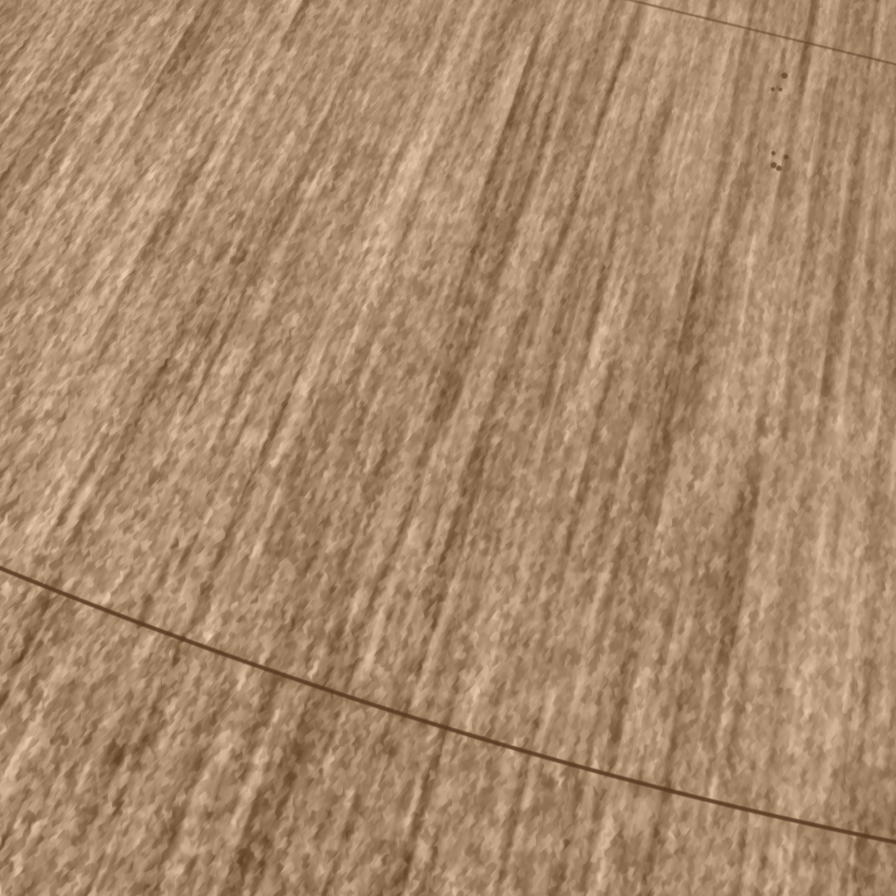
This texture is drawn by a WebGL 2 fragment shader. Its source:

```glsl
#version 300 es
precision highp float;

uniform vec2 u_resolution;
out vec4 outColor;

// Colours
const vec3 WOOD = vec3(0.662, 0.541, 0.421);
const vec3 SEAM_COLOR = vec3(0.35, 0.22, 0.13);
const vec3 PIT_COLOR = vec3(0.38, 0.26, 0.16);

// Grain: the fibres fan out from a far point; densities are across, along
const vec2 FAN_POINT = vec2(1.22, 2.72);
const float FAN_SCALE = 2.22;
const vec2 BAND_DENSITY = vec2(44.0, 2.6);
const vec2 STREAK_DENSITY = vec2(92.0, 4.6);
const vec2 FIBRE_DENSITY = vec2(165.0, 11.0);
const vec2 SPECKLE_DENSITY = vec2(225.0, 125.0);
const vec2 FLECK_DENSITY = vec2(150.0, 72.0);
const float BAND_DEPTH = 0.036;
const float STREAK_DEPTH = 0.066;
const float FIBRE_DEPTH = 0.050;
const float SPECKLE_DEPTH = 0.088;
const float FLECK_DEPTH = 0.056;

// Seams and pits
const float SEAM_HALF_WIDTH = 0.0023;
const float FAR_SEAM_HALF_WIDTH = 0.0012;
const int PIT_COUNT = 7;
const float PIT_RADIUS = 0.0034;

vec3 hash3(vec2 p) {
  vec3 q = fract(p.xyx * vec3(0.1031, 0.1030, 0.0973));
  q += dot(q, q.yzx + 33.33);
  return fract((q.xxy + q.yzz) * q.zyx);
}

// Cellular noise with softly blended cell values, from -1 to 1
float cellNoise(vec2 p) {
  vec2 cell = floor(p);
  float total = 0.0;
  float weights = 0.0;
  for (int j = -1; j <= 1; j++) {
    for (int i = -1; i <= 1; i++) {
      vec2 id = cell + vec2(i, j);
      vec3 h = hash3(id);
      vec2 d = id + h.xy - p;
      float w = exp(-5.0 * dot(d, d));
      total += w * (2.0 * h.z - 1.0);
      weights += w;
    }
  }
  return total / weights;
}

// x runs across the fibres, y along them
vec2 grainCoords(vec2 uv) {
  float depth = FAN_POINT.y - uv.y;
  return FAN_SCALE * vec2((uv.x - FAN_POINT.x) / depth, -log(depth));
}

float bump(float x, float width) {
  return exp(-x * x / (width * width));
}

// Broad light and dark areas
float patchTone(vec2 uv, vec2 grain, float seamSide) {
  float tone = 0.016 * cellNoise(grain * vec2(7.0, 4.0) + 11.0);
  tone += 0.005 * sin(grain.x * 19.0 + 1.5 * sin(grain.y * 6.0));
  tone += 0.026 * bump(length((uv - vec2(0.10, 0.66)) * vec2(1.0, 0.8)), 0.22);
  tone -= 0.036 * bump(grain.x + 0.79, 0.07) * smoothstep(0.85, 0.4, uv.y);
  tone -= 0.022 * smoothstep(0.02, -0.05, seamSide) * smoothstep(0.9, 0.3, uv.x);
  return tone + 0.004;
}

// Streaks, fibres and speckles, rougher towards the near left
float grainTone(vec2 uv, vec2 grain) {
  vec2 sway = vec2(0.0007 * sin(grain.y * 29.0 + grain.x * 23.0), 0.0);
  vec2 curl = 0.0010 * sin(grain.yx * vec2(530.0, 610.0) + 2.0 * sin(grain * 290.0));
  float rough = clamp(1.15 - 0.40 * uv.x - 0.40 * (uv.y - 0.4), 0.55, 1.3);
  float band = cellNoise((grain + sway) * BAND_DENSITY);
  float streak = cellNoise((grain + sway) * STREAK_DENSITY + 37.0);
  float fibre = cellNoise((grain + sway) * FIBRE_DENSITY + 71.0);
  float speckle = cellNoise((grain + curl) * SPECKLE_DENSITY + 113.0);
  float fleck = cellNoise((grain + curl) * FLECK_DENSITY + 197.0);
  float tone = BAND_DEPTH * band + STREAK_DEPTH * streak + FIBRE_DEPTH * fibre;
  tone -= 0.045 * smoothstep(0.3, 0.8, -streak);
  tone += 0.025 * smoothstep(0.3, 0.8, fibre);
  tone += rough * (SPECKLE_DEPTH * speckle + FLECK_DEPTH * fleck);
  return tone + 0.030 * rough * smoothstep(0.4, 0.9, fleck);
}

float lineMask(float dist, float halfWidth, float soft) {
  return 1.0 - smoothstep(halfWidth - soft, halfWidth + soft, abs(dist));
}

float pitMask(vec2 uv, float soft) {
  float mask = 0.0;
  for (int i = 0; i < PIT_COUNT; i++) {
    vec3 h = hash3(vec2(i, 5.0));
    vec2 center = vec2(0.870, i < 4 ? 0.812 : 0.918);
    float dist = length(uv - center - (h.xy - 0.5) * vec2(0.018, 0.038));
    float radius = PIT_RADIUS * mix(0.6, 1.1, h.z);
    mask = max(mask, 1.0 - smoothstep(radius - soft, radius + soft, dist));
  }
  return mask;
}

void main() {
  vec2 uv = gl_FragCoord.xy / u_resolution.y;
  float soft = 0.0008 + 0.7 / u_resolution.y;
  vec2 grain = grainCoords(uv);

  // Signed distances to the curved near seam and the straight far one
  float slope = -0.41 + 0.208 * uv.x;
  float nearSeam = (uv.y - 0.366 + 0.41 * uv.x - 0.104 * uv.x * uv.x) / sqrt(1.0 + slope * slope);
  float farSeam = 0.972 * (uv.y - 1.0 + 0.242 * (uv.x - 0.703));

  vec3 color = WOOD + patchTone(uv, grain, nearSeam) + grainTone(uv, grain);
  color -= 0.030 * bump(nearSeam, 0.008);
  color = mix(color, SEAM_COLOR, 0.88 * lineMask(nearSeam, SEAM_HALF_WIDTH, soft));
  color = mix(color, SEAM_COLOR, 0.55 * lineMask(farSeam, FAR_SEAM_HALF_WIDTH, soft));
  color = mix(color, PIT_COLOR, 0.8 * pitMask(uv, soft));
  outColor = vec4(clamp(color, 0.0, 1.0), 1.0);
}
```
